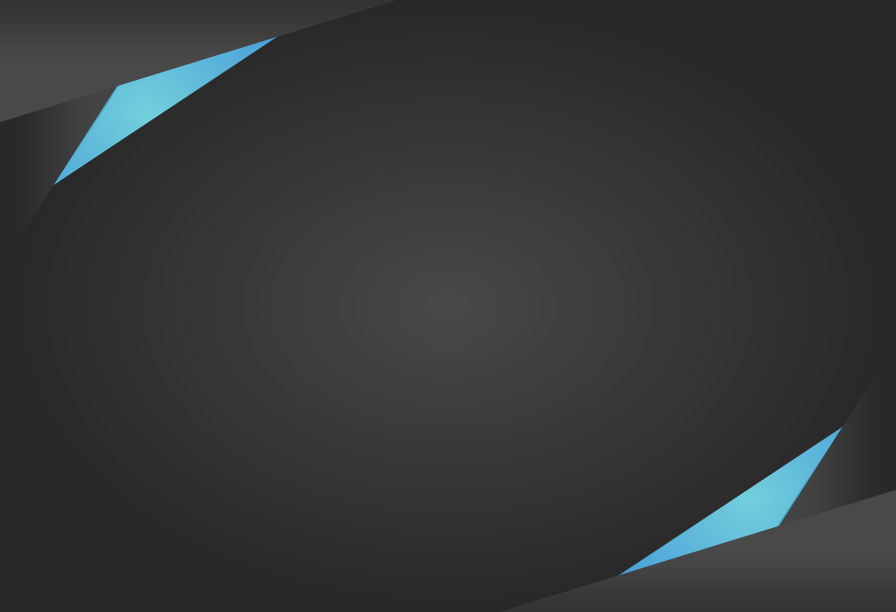
Reproduce this background procedurally as a Shadertoy shader.

```glsl
// Dark radial backdrop with folded grey panels in two opposite corners,
// each with a glowing blue facet. A half turn folds both corners into one,
// and every panel is cut out by signed distances to straight lines.

#define ASPECT 1.46
#define BAND_LEFT vec2(0.0, 0.1996)
#define BAND_RIGHT vec2(0.6464, 0.0)
#define FACET_TOP vec2(0.1901, 0.1409)
#define FACET_LOW vec2(0.0875, 0.3023)
#define FACET_TIP vec2(0.4525, 0.0595)
#define GLOW_CENTER vec2(0.238, 0.186)
#define GLOW_RADIUS 0.25
#define CREASE_WIDTH 0.004

const vec3 GREY_DARK = vec3(0.157);
const vec3 GREY_LIGHT = vec3(0.283);
const vec3 BLUE_CORE = vec3(0.45, 0.81, 0.86);
const vec3 BLUE_RIM = vec3(0.28, 0.62, 0.85);
const vec3 CREASE = vec3(0.25, 0.58, 0.68);

// Signed distance to the line a-b; y runs downward
float lineSide(vec2 p, vec2 a, vec2 b)
{
    vec2 along = normalize(b - a);
    return dot(p - a, vec2(-along.y, along.x));
}

// Antialiased coverage of the region where d is positive
float cover(float d, float pixel)
{
    return clamp(d / pixel + 0.5, 0.0, 1.0);
}

void mainImage(out vec4 fragColor, in vec2 fragCoord)
{
    vec2 uv = fragCoord / iResolution.xy;
    float pixel = 1.0 / iResolution.y;

    // Elliptical backdrop glow
    float radius = length(uv - 0.5) * 2.0;
    vec3 color = mix(GREY_LIGHT, GREY_DARK, min(radius, 1.0));

    // Fold the lower right half onto the upper left half
    vec2 corner = vec2(uv.x, 1.0 - uv.y);
    if (corner.x + corner.y > 1.0) corner = 1.0 - corner;
    vec2 p = corner * vec2(ASPECT, 1.0);

    float foldSide = lineSide(p, FACET_TOP, FACET_LOW);
    float facetSide = -lineSide(p, FACET_LOW, FACET_TIP);
    float bandSide = -lineSide(p, BAND_LEFT, BAND_RIGHT);

    // Side flap, lighter toward the fold
    vec3 flap = mix(GREY_DARK, vec3(0.265), smoothstep(0.0, 0.17, p.x));
    color = mix(color, flap, cover(foldSide, pixel));

    // Blue facet with a thin shaded crease
    float glow = min(distance(p, GLOW_CENTER) / GLOW_RADIUS, 1.0);
    vec3 facet = mix(BLUE_CORE, BLUE_RIM, glow);
    float crease = 1.0 - smoothstep(0.0, CREASE_WIDTH, -foldSide);
    facet = mix(facet, CREASE, crease * smoothstep(0.30, 0.16, p.y));
    color = mix(color, facet, cover(facetSide, pixel) * cover(-foldSide, pixel));

    // Grey band, shaded toward the outer edge
    vec3 band = mix(vec3(0.205), vec3(0.288), smoothstep(0.0, 0.11, p.y));
    color = mix(color, band, cover(bandSide, pixel));

    fragColor = vec4(color, 1.0);
}
```
